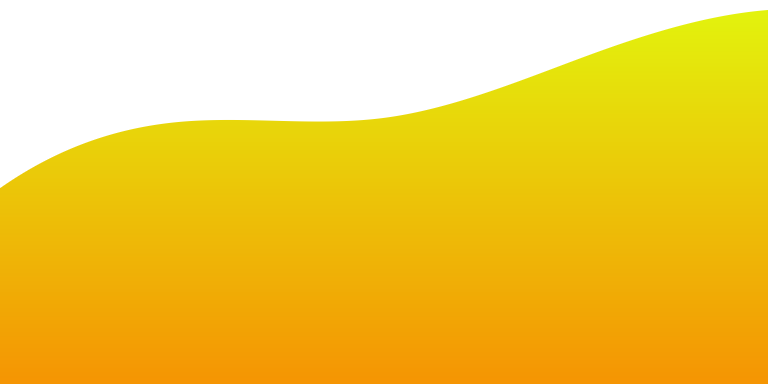
Reproduce this background procedurally as a Shadertoy shader.

```glsl
// A smooth rising wave filled with an orange to yellow gradient on white.

#define BACKGROUND  vec3(1.0)
#define FILL_BOTTOM vec3(0.960, 0.582, 0.012)
#define FILL_TOP    vec3(0.886, 0.962, 0.052)
#define SEGMENTS    4

// Crest height and slope per segment at evenly spaced knots
const float HEIGHT[5] = float[5](0.510, 0.685, 0.693, 0.844, 0.974);
const float SLOPE[5]  = float[5](0.350, 0.030, 0.065, 0.187, 0.040);

// Cubic Hermite crest; returns height and its derivative over x in 0..1
vec2 crest(float x) {
    float s = clamp(x, 0.0, 1.0) * float(SEGMENTS);
    int i = min(int(s), SEGMENTS - 1);
    float t = s - float(i);
    float rise = HEIGHT[i + 1] - HEIGHT[i];
    float m0 = SLOPE[i];
    float b = 3.0 * rise - 2.0 * m0 - SLOPE[i + 1];
    float c = m0 + SLOPE[i + 1] - 2.0 * rise;
    float height = HEIGHT[i] + t * (m0 + t * (b + t * c));
    float slope = m0 + t * (2.0 * b + 3.0 * t * c);
    return vec2(height, slope * float(SEGMENTS));
}

void mainImage(out vec4 fragColor, in vec2 fragCoord) {
    vec2 uv = fragCoord / iResolution.xy;

    // Distance to the crest in pixels, corrected for its slope
    vec2 wave = crest(uv.x);
    float pixelSlope = wave.y * iResolution.y / iResolution.x;
    float depth = (wave.x - uv.y) * iResolution.y / sqrt(1.0 + pixelSlope * pixelSlope);
    float coverage = clamp(depth + 0.5, 0.0, 1.0);

    // Vertical gradient beneath the crest
    vec3 fill = mix(FILL_BOTTOM, FILL_TOP, uv.y);
    fragColor = vec4(mix(BACKGROUND, fill, coverage), 1.0);
}
```
